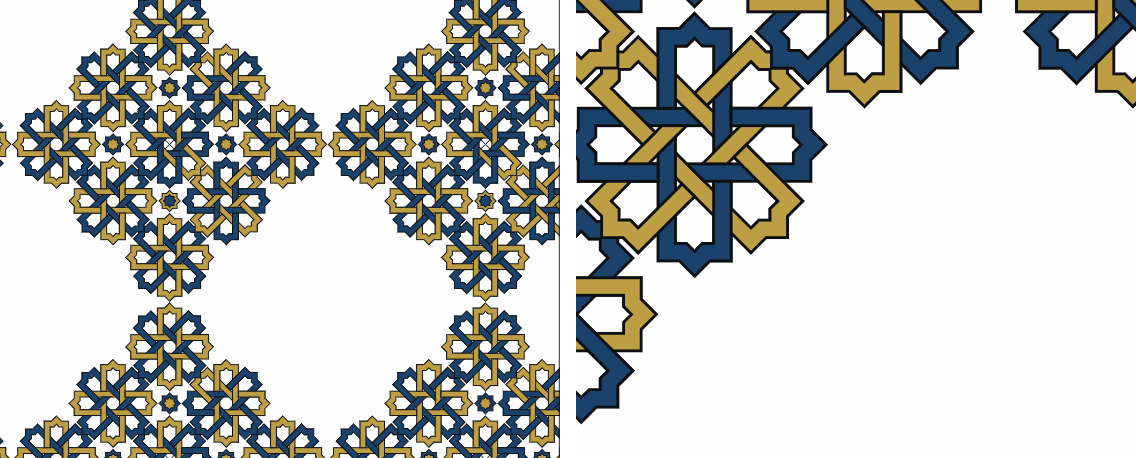
Left: the whole. Right: its middle third, enlarged.
Reproduce this pattern procedurally as a WebGL 1 fragment shader.

```glsl
precision highp float;
// Interlaced eight-armed rosettes in blue and gold, set nine to a diamond on white.
// Each arm is a hooked ring given by distance functions; eight of them weave into
// a pinwheel, and the diamonds repeat on a square grid with a few colour swaps.

uniform vec2 u_resolution;

const vec3 GOLD = vec3(0.74, 0.62, 0.27);
const vec3 BLUE = vec3(0.10, 0.26, 0.42);
const vec3 INK = vec3(0.05, 0.06, 0.07);
const float PERIOD = 432.6;   // the canvas is 767 units wide
const float SPACING = 77.5;   // half the gap between rosettes in a row

float pixelSize;

float coverage(float d) {
  return clamp(0.5 - d / pixelSize, 0.0, 1.0);
}

// Fill a shape and ink its outline.
vec3 paint(vec3 under, float d, vec3 fill) {
  vec3 col = mix(under, fill, coverage(d));
  return mix(col, INK, coverage(abs(d) - 0.65));
}

// Two squares of the same half width, one turned by 45 degrees.
float octagram(vec2 p, float halfWidth) {
  p = abs(p);
  return min(max(p.x, p.y), (p.x + p.y) * 0.7071) - halfWidth;
}

// Upright strip closed by half an octagram.
float pointedStrip(vec2 p, float halfWidth) {
  float x = abs(p.x);
  float y = p.y - 36.4;
  float cap = min(y, (x + y) * 0.7071) - halfWidth;
  return max(x - halfWidth, cap);
}

// Hooked ring: the right leg runs to the centre, the left one stops short.
float arm(vec2 p) {
  float ring = max(pointedStrip(p, 16.7), -pointedStrip(p, 8.7));
  float legEnd = p.x > 0.0 ? (p.x - p.y) * 0.7071 - 8.7 : 16.7 - p.y;
  return max(ring, legEnd);
}

// Colour of one arm; k counts anticlockwise from the top.
vec3 armColour(float k, vec2 cell) {
  bool gold = mod(k, 2.0) < 0.5;
  bool swapped = false;
  if (cell == vec2(1.0, -1.0)) swapped = true;
  if (cell == vec2(1.0, 1.0)) swapped = k > 0.5 && k < 2.5;
  if (cell == vec2(0.0)) swapped = k > 3.5 && k < 6.5;
  return gold != swapped ? GOLD : BLUE;
}

vec3 rosette(vec3 col, vec2 p, vec2 cell) {
  // The second pass lays the short legs over the long ones.
  for (int pass = 0; pass < 2; pass++) {
    for (int i = 0; i < 8; i++) {
      float k = float(i);
      float a = k * 0.785398;
      vec2 q = vec2(dot(p, vec2(cos(a), sin(a))), dot(p, vec2(-sin(a), cos(a))));
      if (pass == 0 || q.x < 0.0) col = paint(col, arm(q), armColour(k, cell));
    }
  }
  return col;
}

void main() {
  pixelSize = 767.0 / u_resolution.x;
  vec2 p = gl_FragCoord.xy / u_resolution * vec2(767.0, 628.0);
  vec2 q = mod(p - vec2(232.3, 430.0) + 0.5 * PERIOD, PERIOD) - 0.5 * PERIOD;
  vec3 col = vec3(0.995);

  // Three by three rosettes on a diagonal grid
  for (int i = -1; i <= 1; i++) {
    for (int j = -1; j <= 1; j++) {
      vec2 cell = vec2(float(i - j), float(i + j));
      vec2 local = q - cell * SPACING;
      if (dot(local, local) < 3969.0) col = rosette(col, local, cell);
    }
  }

  // Small stars in the four gaps; the lowest has its colours swapped
  for (int i = 0; i < 4; i++) {
    float a = float(i) * 1.570796;
    vec2 local = q - SPACING * vec2(cos(a), sin(a));
    bool lowest = i == 3;
    col = paint(col, octagram(local, 10.2), lowest ? GOLD : BLUE);
    col = paint(col, octagram(local, 6.0), lowest ? BLUE : GOLD);
  }

  // Fine cross at the heart of each diamond
  float cross = abs(abs(q.x) - abs(q.y)) * 0.7071 - 0.5;
  col = mix(col, INK, coverage(max(cross, max(abs(q.x), abs(q.y)) - 6.5)));

  // Thin rule along the right edge
  col = mix(col, INK, coverage(abs(p.x - 766.0) - 0.6));
  gl_FragColor = vec4(col, 1.0);
}
```
